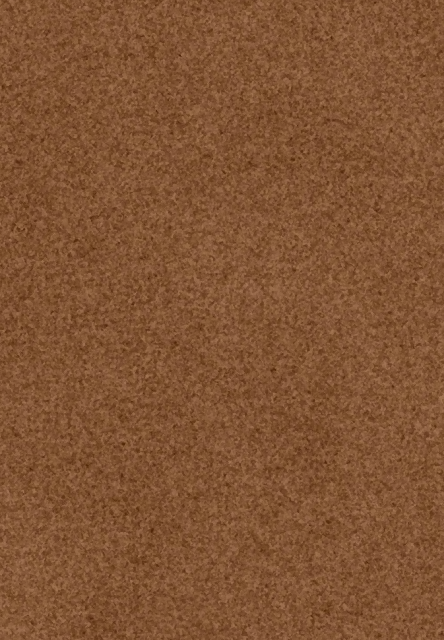
A Shadertoy shader for this texture:

```glsl
// Fine-grained brown cork board with small dark flecks and faint, cloudy mottling.

vec3 hash3(vec2 cell) {
    vec3 q = fract(cell.xyx * vec3(0.1031, 0.1030, 0.0973));
    q += dot(q, q.yxz + 33.33);
    return fract((q.xxy + q.yzz) * q.zyx);
}

// Soft cellular noise: random cell tones in -0.5..0.5, blended at their borders.
float softCells(vec2 p, float sharpness) {
    vec2 base = floor(p);
    float tone = 0.0, total = 0.0;
    for (int y = -1; y <= 1; y++)
    for (int x = -1; x <= 1; x++) {
        vec2 cell = base + vec2(x, y);
        vec3 rnd = hash3(cell);
        vec2 toSeed = cell + rnd.xy - p;
        float weight = exp(-sharpness * dot(toSeed, toSeed));
        tone += weight * (rnd.z - 0.5);
        total += weight;
    }
    return tone / total;
}

// Sparse, randomly turned oval chips; 'share' is the fraction of cells holding one.
float flecks(vec2 p, float share) {
    vec2 base = floor(p);
    float cover = 0.0;
    for (int y = -1; y <= 1; y++)
    for (int x = -1; x <= 1; x++) {
        vec2 cell = base + vec2(x, y);
        vec3 rnd = hash3(cell + 71.0);
        vec3 form = hash3(cell + 193.0);
        float angle = 6.2832 * form.x;
        vec2 d = p - cell - rnd.xy;
        d = mat2(cos(angle), -sin(angle), sin(angle), cos(angle)) * d;
        float dist = length(d / mix(vec2(0.25, 0.17), vec2(0.48, 0.29), form.y));
        float chip = 1.0 - smoothstep(0.4, 1.25, dist);
        cover = max(cover, chip * step(rnd.z, share) * mix(0.5, 1.0, form.z));
    }
    return cover;
}

void mainImage(out vec4 fragColor, in vec2 fragCoord) {
    vec2 p = fragCoord / iResolution.y;

    // Broad clouds and patches
    float clouds = softCells(p * 6.0 + 3.0, 3.0);
    float patches = softCells(p * 19.0 + 40.0, 3.0);
    float mottle = 0.034 * clouds + 0.022 * patches;

    // Three sizes of granules, with a slight wobble to their outlines
    vec2 wobble = 0.001 * sin(p.yx * 470.0 + 2.0 * sin(p * 310.0));
    float fine = softCells(p * 330.0 + 11.0, 9.0);
    float grain = softCells((p + wobble) * 225.0 + 500.0, 9.0);
    float coarse = softCells((p + wobble) * vec2(125.0, 145.0) + 900.0, 7.0);
    float tone = mottle + 0.115 * fine + 0.115 * grain + 0.035 * coarse;

    // Dark chips gather in the darker patches; pale ones are rarer
    float darkChips = flecks((p + wobble) * 98.0, 0.15 - 0.2 * clouds - 0.1 * patches);
    float paleChips = flecks((p + wobble) * 115.0 + 300.0, 0.07);
    tone += 0.03 * paleChips - 0.095 * darkChips;

    // Brown base, with some granules drifting toward dusty pink
    vec3 cork = vec3(0.509, 0.333, 0.206) + tone * vec3(1.0, 0.98, 0.95);
    float dust = softCells(p * 90.0 + 1300.0, 5.0);
    cork += dust * vec3(0.004, -0.004, 0.024);

    fragColor = vec4(clamp(cork, 0.0, 1.0), 1.0);
}
```
